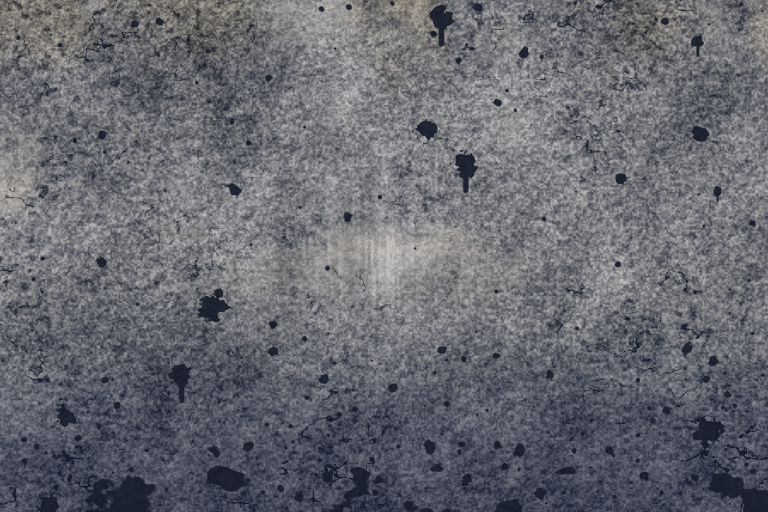
A WebGL 2 fragment shader for this texture:

```glsl
#version 300 es
precision highp float;
// Weathered concrete wall that darkens to slate blue at the foot.
// Layered value noise gives stains, grain, relief and broken cracks;
// jittered grids scatter navy paint spots, denser towards the bottom.
uniform vec2 u_resolution;
out vec4 fragColor;

float hash(vec2 p) {
    vec3 q = fract(p.xyx * 0.1031);
    q += dot(q, q.yzx + 33.33);
    return fract((q.x + q.y) * q.z);
}

float noise(vec2 p) {
    vec2 i = floor(p), f = fract(p);
    f = f * f * (3.0 - 2.0 * f);
    return mix(mix(hash(i), hash(i + vec2(1, 0)), f.x),
               mix(hash(i + vec2(0, 1)), hash(i + vec2(1, 1)), f.x), f.y);
}

float fbm(vec2 p) {
    float sum = 0.0, amp = 0.533;
    for (int i = 0; i < 4; i++) {
        sum += amp * noise(p);
        p = mat2(1.6, 1.2, -1.2, 1.6) * p + 17.3;
        amp *= 0.5;
    }
    return sum;
}

// Bell-shaped falloff around zero
float bell(float x) {
    return exp(-x * x);
}

// Coverage of ragged round spots, at most one per grid cell
float spots(vec2 p, float cells, vec2 radii, vec2 chance, float seed) {
    float px = 0.8 / u_resolution.y;
    float ragged = 0.65 * noise(p * 75.0 + seed) + 0.5 * noise(p * 190.0 + seed);
    float cover = 0.0;
    for (int j = -1; j <= 1; j++) {
        for (int i = -1; i <= 1; i++) {
            vec2 cell = floor(p * cells) + vec2(i, j);
            vec2 id = cell + seed;
            vec2 jitter = vec2(hash(id + 3.1), hash(id + 7.7));
            vec2 centre = (cell + 0.1 + 0.8 * jitter) / cells;
            float odds = mix(chance.x, chance.y, smoothstep(0.48, 0.02, centre.y));
            if (hash(id + 13.9) > odds) continue;
            float size = hash(id + 21.3);
            float r = mix(radii.x, radii.y, size * size);
            vec2 q = p - centre;
            float d = length(q * vec2(1.0, 0.9 + 0.25 * jitter.x)) - r * (0.45 + ragged);
            // A few spots run downwards
            if (hash(id + 31.7) < 0.12) {
                float tail = clamp(-q.y, 0.0, r * 2.4);
                d = min(d, length(q + vec2(0.0, tail)) - r * 0.25);
            }
            cover = max(cover, smoothstep(px, -px, d));
        }
    }
    return cover;
}

void main() {
    vec2 p = gl_FragCoord.xy / u_resolution.y;
    float y = p.y;

    // Vertical shading and broad stains
    float tone = mix(0.29, 0.45, smoothstep(0.0, 0.5, y)) + 0.04 * bell((y - 0.6) / 0.15);
    float stain = fbm(p * vec2(4.5, 3.5) + 5.0);
    tone += (stain - 0.5) * 0.28 * smoothstep(0.0, 0.5, y);
    tone += (fbm(p * vec2(16.0, 11.0) + 40.0) - 0.5) * 0.22;

    // Pale worn plaster, mostly in a band above the middle and at the top edge
    float band = bell((y - 0.58) / 0.15) + 0.7 * smoothstep(0.85, 1.0, y);
    float worn = smoothstep(0.5, 0.7, fbm(p * vec2(5.0, 4.5) + 61.0)) * band;
    tone += 0.15 * worn;

    // Scraped vertical streaks near the centre
    float scrape = bell((p.x - 0.7) / 0.13) * bell((y - 0.52) / 0.16);
    float streak = noise(p * vec2(75.0, 5.0)) * noise(p * vec2(190.0, 12.0) + 9.0);
    tone += scrape * (0.28 * streak + 0.02);

    // Fine grain and raised relief lit from above
    float rough = 1.0 - 0.5 * clamp(worn + 0.5 * scrape, 0.0, 1.0);
    rough *= mix(0.65, 1.0, smoothstep(0.05, 0.45, y));
    float grain = (noise(p * 300.0) - 0.5) * 0.24 + (noise(p * 155.0 + 8.0) - 0.5) * 0.2;
    vec2 bump = p * vec2(48.0, 58.0);
    float relief = fbm(bump) - fbm(bump + vec2(-0.1, 0.24));
    tone += rough * (grain + 0.32 * relief);

    // Pits and short broken cracks, gathered in patches
    float patches = smoothstep(0.42, 0.62, fbm(p * 6.0 + 23.0));
    float pits = smoothstep(0.58, 0.74, fbm(p * vec2(65.0, 85.0) + 3.0));
    tone -= 0.16 * pits * rough * (0.4 + 0.6 * patches);
    float ridge = abs(fbm(p * vec2(19.0, 24.0) + 90.0) - 0.5);
    float broken = smoothstep(0.48, 0.68, noise(p * 34.0 + 70.0));
    float crack = smoothstep(0.028, 0.006, ridge) * broken * (0.25 + 0.75 * patches);
    tone -= 0.24 * crack;

    // Cool shadows, neutral lights, tan stains high up
    tone = clamp(tone, 0.11, 0.74);
    vec3 colour = tone + mix(vec3(-0.015, 0.005, 0.055), vec3(0.002, 0.0, 0.01),
                             smoothstep(0.12, 0.62, tone));
    float tan_stain = smoothstep(0.45, 0.7, fbm(p * vec2(5.0, 3.0) + 33.0));
    float warmth = 0.6 * worn + tan_stain * smoothstep(0.6, 1.0, y);
    colour += vec3(0.025, 0.008, -0.03) * warmth;
    colour += vec3(-0.012, -0.006, 0.016) * smoothstep(0.45, 0.1, y);

    // Navy splatter in three sizes, with merged blots along the foot
    float paint = spots(p, 9.0, vec2(0.009, 0.024), vec2(0.06, 0.42), 11.0);
    paint = max(paint, spots(p, 18.0, vec2(0.005, 0.011), vec2(0.08, 0.32), 47.0));
    paint = max(paint, spots(p, 38.0, vec2(0.002, 0.005), vec2(0.04, 0.16), 83.0));
    float blot = fbm(p * vec2(12.0, 15.0) + 52.0) - 0.54 - 2.0 * y;
    paint = max(paint, smoothstep(-0.01, 0.03, blot));
    vec3 navy = vec3(0.1, 0.12, 0.175) + 0.12 * grain;
    fragColor = vec4(mix(colour, navy, 0.95 * paint), 1.0);
}
```
